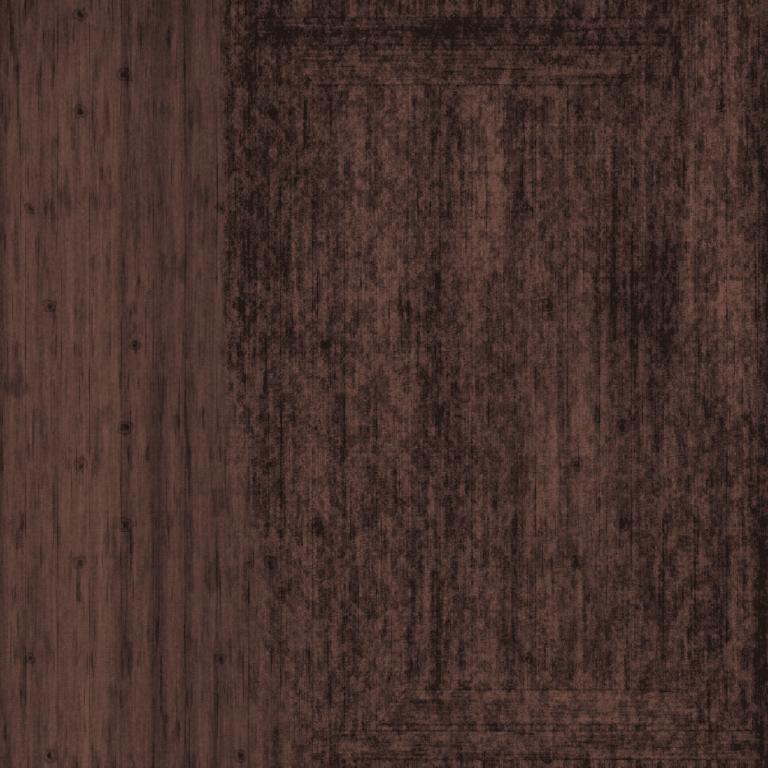
A Shadertoy shader for this texture:

```glsl
// Weathered brown timber: smooth vertical planks on the left, a worn, flaking
// panel with horizontal mitred rails on the right. Stretched value noise makes
// the grain; soft bands set the tone, and repeated knots and seams mark the wood.

const vec3 DARK_WOOD = vec3(0.125, 0.088, 0.080);
const vec3 LIGHT_WOOD = vec3(0.435, 0.302, 0.266);
const float KNOT_PERIOD = 0.586;
const float PLANK_WIDTH = 0.0415;

float hash(vec2 p) {
    return fract(sin(dot(p, vec2(127.1, 311.7))) * 43758.5453);
}

float noise(vec2 p) {
    vec2 cell = floor(p), f = fract(p);
    f = f * f * (3.0 - 2.0 * f);
    return mix(mix(hash(cell), hash(cell + vec2(1, 0)), f.x),
               mix(hash(cell + vec2(0, 1)), hash(cell + vec2(1, 1)), f.x), f.y);
}

float fbm(vec2 p) {
    float sum = 0.0, weight = 0.5;
    for (int i = 0; i < 4; i++) {
        sum += weight * noise(p);
        p = p * 2.03 + 17.3;
        weight *= 0.55;
    }
    return sum / 1.01;
}

float bump(float x, float centre, float width) {
    float d = (x - centre) / width;
    return exp(-d * d);
}

float glow(vec2 p, vec2 centre, vec2 size) {
    return bump(p.x, centre.x, size.x) * bump(p.y, centre.y, size.y);
}

// Signed distance to a rail whose ends slope like mitre joints
float rail(vec2 p, vec2 centre, vec2 halfSize, float slope) {
    vec2 q = p - centre;
    return max(abs(q.x) - halfSize.x - slope * q.y, abs(q.y) - halfSize.y);
}

float fill(float d) { return smoothstep(0.0015, -0.0015, d); }

// Ringed knots with a short stain, repeated across and down the boards
float knots(vec2 p) {
    vec2 spots[7] = vec2[7](vec2(0.163, 0.098), vec2(0.104, 0.146), vec2(0.039, 0.271),
        vec2(0.065, 0.398), vec2(0.176, 0.449), vec2(0.163, 0.557), vec2(0.104, 0.019));
    float shifts[3] = float[3](0.0, 0.248, 0.647);
    vec2 ragged = 0.005 * (vec2(noise(p * 190.0), noise(p * 190.0 + 40.0)) - 0.5);
    float dark = 0.0;
    for (int c = 0; c < 3; c++) {
        for (int i = 0; i < 7; i++) {
            vec2 q = p - spots[i] - vec2(shifts[c], 0.0);
            q.y -= KNOT_PERIOD * round(q.y / KNOT_PERIOD);
            float size = 0.0028 + 0.002 * hash(spots[i]);
            float d = length(q + ragged);
            dark += 0.6 * bump(d, 0.0, size) + 0.25 * bump(d, size * 1.9, 0.0012);
            dark += 0.16 * glow(q + ragged, vec2(0.002, 0.0), vec2(0.004, 0.018));
        }
    }
    return dark;
}

// Broad tone of the smooth boards
float boardTone(vec2 p) {
    float tone = 0.69 + 0.06 * glow(p, vec2(0.10, 0.62), vec2(0.07, 0.25));
    tone -= 0.20 * bump(p.x, 0.0, 0.010) + 0.09 * bump(p.x, 0.05, 0.010);
    tone -= 0.24 * bump(p.x, 0.206, 0.011) + 0.16 * bump(p.x, 0.162, 0.006);
    tone -= 0.12 * bump(p.x, 0.243, 0.008) + 0.10 * smoothstep(0.14, 0.0, p.y);
    return tone - 0.10 * smoothstep(0.17, 0.32, p.x);
}

// Broad tone of the worn panel
float panelTone(vec2 p) {
    float tone = 0.47 - 0.10 * smoothstep(0.17, 0.02, p.y) * smoothstep(0.89, 0.88, p.x);
    tone += 0.16 * glow(p, vec2(0.51, 0.33), vec2(0.05, 0.25));
    tone += 0.22 * glow(p, vec2(0.635, 0.27), vec2(0.035, 0.13));
    tone += 0.12 * smoothstep(0.888, 0.894, p.x) * bump(p.y, 0.28, 0.32);
    tone += 0.23 * glow(p, vec2(0.955, 0.43), vec2(0.028, 0.08));
    tone += 0.13 * glow(p, vec2(0.74, 0.58), vec2(0.08, 0.20));
    tone += 0.12 * glow(p, vec2(0.70, 0.93), vec2(0.25, 0.05));
    tone += 0.10 * glow(p, vec2(0.395, 0.55), vec2(0.016, 0.4));
    tone -= 0.12 * glow(p, vec2(0.325, 0.25), vec2(0.04, 0.25));
    tone -= 0.16 * glow(p, vec2(0.58, 0.45), vec2(0.020, 0.40));
    tone -= 0.16 * glow(p, vec2(0.82, 0.39), vec2(0.055, 0.08));
    return tone - 0.16 * bump(p.x, 0.368, 0.009) - 0.28 * bump(p.x, 0.992, 0.020);
}

void mainImage(out vec4 fragColor, in vec2 fragCoord) {
    vec2 p = fragCoord / iResolution.xy;
    p.y = 1.0 - p.y;                                  // depth below the top edge

    // Rails of the panel frame
    float topOuter = rail(p, vec2(0.605, 0.041), vec2(0.270, 0.018), 0.0);
    float topInner = rail(p, vec2(0.608, 0.088), vec2(0.216, 0.023), -0.75);
    float lowInner = rail(p, vec2(0.710, 0.921), vec2(0.200, 0.023), 0.8);
    float lowOuter = rail(p, vec2(0.715, 0.970), vec2(0.275, 0.019), 0.0);
    float rails = min(min(topOuter, topInner), min(lowInner, lowOuter));
    float onRail = fill(rails);

    // Wear starts abruptly at the top and fades in lower down
    float low = smoothstep(0.45, 0.85, p.y);
    float ragged = (fbm(p * vec2(60, 30)) - 0.5) * mix(0.012, 0.16, low);
    float wear = smoothstep(-0.004, mix(0.006, 0.13, low), p.x - 0.290 + ragged);
    float rough = wear * (1.0 - 0.35 * glow(p, vec2(0.75, 0.60), vec2(0.09, 0.25)));

    // Grain runs down the boards and along the rails
    vec2 along = mix(p, p.yx + 3.0, step(0.5, onRail));
    float grain = fbm(along * vec2(130, 5)) - 0.5;
    float fibre = noise(along * vec2(512, 35)) - 0.5;
    float cracks = smoothstep(0.78, 0.92, noise(along * vec2(300, 22) + 5.0));

    // Crisp flakes of old finish over fine grit
    float flakes = fbm(p * vec2(115, 75) + 9.0) - 0.5;
    float chips = smoothstep(-0.04, 0.04, flakes + 0.3 * grain) - 0.5;
    float specks = fbm(p * vec2(330, 240) + 31.0) - 0.5;
    float grit = hash(floor(p * 512.0)) - 0.5;
    float stains = smoothstep(0.56, 0.74, fbm(p * vec2(100, 20) + 70.0));

    float tone = mix(boardTone(p), panelTone(p), wear);
    tone += grain * mix(0.36, 0.50, wear) + fibre * 0.18;
    tone += flakes * mix(0.10, 0.32, rough) + chips * mix(0.02, 0.15, rough);
    tone += specks * mix(0.24, 0.75, rough) + grit * mix(0.10, 0.20, rough);
    tone -= cracks * 0.22 + stains * mix(0.20, 0.14, wear);

    // Broken plank seams, knots and joints around the rails
    float plank = (p.x + 0.008) / PLANK_WIDTH;
    float seam = bump(abs(fract(plank) - 0.5), 0.5, 0.024);
    seam *= 0.25 + smoothstep(0.3, 0.7, noise(vec2(floor(plank + 0.5) * 7.0, p.y * 18.0)));
    tone += (1.0 - onRail) * (0.06 * (hash(vec2(floor(plank), 4.0)) - 0.5) - 0.20 * seam);
    tone -= knots(p) * (1.0 - 0.7 * onRail);
    tone -= 0.17 * bump(rails, 0.0, 0.0018) + 0.10 * fill(topOuter);

    fragColor = vec4(mix(DARK_WOOD, LIGHT_WOOD, clamp(tone + 0.02, 0.0, 1.0)), 1.0);
}
```
